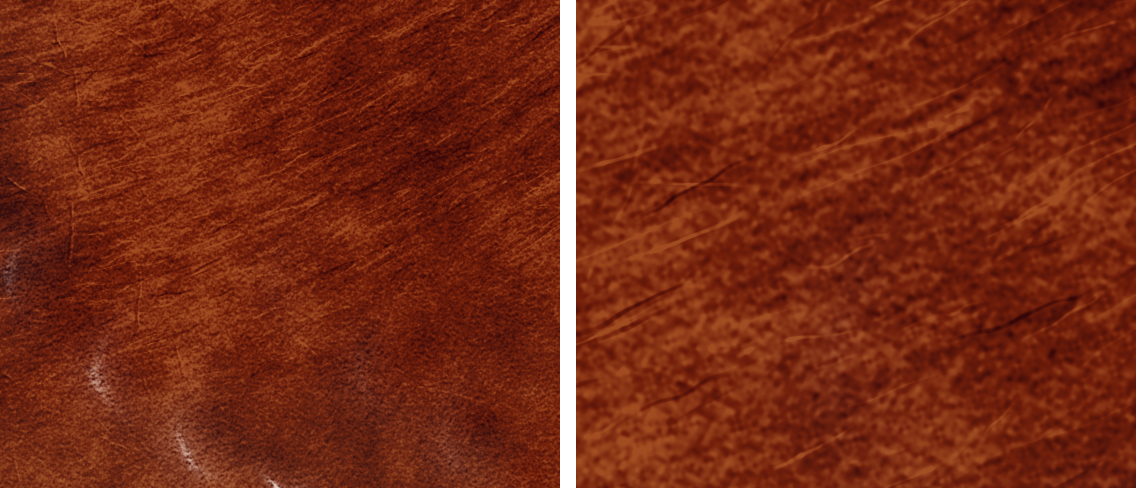
Left: the whole. Right: its middle third, enlarged.
Write a WebGL 2 fragment shader that draws this texture.

```glsl
#version 300 es
precision highp float;

uniform vec2 u_resolution;
out vec4 fragColor;

float hash(vec2 p) {
  vec3 q = fract(p.xyx * 0.1031);
  q += dot(q, q.yzx + 33.33);
  return fract((q.x + q.y) * q.z);
}

mat2 rotation(float a) {
  float c = cos(a), s = sin(a);
  return mat2(c, s, -s, c);
}

float noise(vec2 p) {
  vec2 i = floor(p), f = fract(p);
  f = f * f * (3.0 - 2.0 * f);
  float low = mix(hash(i), hash(i + vec2(1, 0)), f.x);
  float high = mix(hash(i + vec2(0, 1)), hash(i + vec2(1, 1)), f.x);
  return mix(low, high, f.y);
}

float fbm(vec2 p) {
  float sum = 0.0, amp = 0.5;
  for (int i = 0; i < 5; i++) {
    sum += amp * noise(p);
    p = rotation(0.6) * p * 2.03 + 17.3;
    amp *= 0.5;
  }
  return sum / 0.97;
}

// Thin lines along the middle level of a noise field
float ridge(vec2 p, float sharpness) {
  return pow(1.0 - abs(2.0 * noise(p) - 1.0), sharpness);
}

// Scattered, slightly bent strokes with tapered ends, one per cell
float scratches(vec2 p, float cells, float density, float angle, float spread, float width, float seed) {
  vec2 g = p * cells, base = floor(g);
  float pixel = 1.0 / u_resolution.y, best = 0.0;
  for (int j = -1; j <= 1; j++) {
    for (int i = -1; i <= 1; i++) {
      vec2 id = base + vec2(i, j);
      vec2 key = id + seed;
      vec2 centre = id + vec2(hash(key + 3.1), hash(key + 8.7));
      float turn = angle + spread * (hash(key + 13.9) - 0.5);
      vec2 d = rotation(-turn) * (g - centre);
      float halfLength = mix(0.25, 0.85, hash(key + 21.3));
      d.y += 0.3 * (hash(key + 5.5) - 0.5) * d.x * d.x + 0.07 * (noise(g * 5.0 + seed) - 0.5);
      float taper = 1.0 - smoothstep(0.2, 1.0, abs(d.x) / halfLength);
      float line = 1.0 - smoothstep(width * 0.3, width + pixel, abs(d.y) / cells);
      float strength = step(hash(key + 31.7), density) * mix(0.4, 1.0, hash(key + 41.1));
      best = max(best, line * taper * strength);
    }
  }
  return best;
}

// Soft shine on a fold: x is the broad sheen, y the bright crest, z the shaded side
vec3 gleam(vec2 p, vec2 centre, float angle, float size) {
  vec2 d = rotation(-angle) * (p - centre) / size;
  d.y += 0.35 * d.x * d.x + 0.3 * (fbm(p * 22.0) - 0.5);
  vec2 wide = d * vec2(0.7, 1.2), thin = d * vec2(1.5, 7.0);
  vec2 side = (d - vec2(0.0, -1.1)) * vec2(0.8, 1.2);
  return exp(-vec3(dot(wide, wide), dot(thin, thin), dot(side, side)));
}

vec3 leather(float tone) {
  vec3 dark = vec3(0.300, 0.060, 0.032);
  vec3 middle = vec3(0.448, 0.118, 0.038);
  vec3 light = vec3(0.590, 0.255, 0.105);
  vec3 colour = mix(dark, middle, clamp(tone * 2.0, -0.6, 1.0));
  return mix(colour, light, clamp(tone * 2.0 - 1.0, 0.0, 1.3));
}

void main() {
  vec2 p = gl_FragCoord.xy / u_resolution.y;

  // Fibre direction steepens toward the right
  float along = atan(0.18 + 0.42 * p.x);
  vec2 fibre = vec2(p.x, p.y - 0.18 * p.x - 0.21 * p.x * p.x);
  fibre.y += 0.035 * (fbm(p * 5.0) - 0.5);

  // Broad patches and pore grain
  float patches = fbm(p * 2.6 + 4.0) - 0.5;
  float mottling = fbm(p * 16.0 + 9.0) - 0.5;
  vec2 pore = rotation(0.5) * p;
  float grain = noise(pore * 290.0) - 0.5 + 0.6 * (noise(pore * 140.0 + 31.0) - 0.5);
  float relief = noise(pore * 190.0) - noise(pore * 190.0 + vec2(0.5, -0.65));

  // Brushed streaks fade out toward the lower right
  float worn = smoothstep(0.1, 0.55, p.y + 0.25 * (0.6 - p.x) + 0.5 * patches);
  float brushed = noise(fibre * vec2(11.0, 80.0)) + noise(fibre * vec2(24.0, 190.0) + 40.0) - 1.0;
  float paleHair = ridge(fibre * vec2(9.0, 60.0) + 11.0, 9.0) * smoothstep(0.4, 0.8, noise(fibre * vec2(10.0, 30.0) + 3.0));
  float darkHair = ridge(fibre * vec2(8.0, 54.0) + 57.0, 9.0) * smoothstep(0.4, 0.8, noise(fibre * vec2(9.0, 26.0) + 70.0));

  float tone = 0.51 + 1.15 * patches + 0.62 * mottling + 0.50 * grain + 0.42 * relief;
  tone += worn * (0.33 * brushed + 0.60 * paleHair - 0.50 * darkHair);
  tone -= 0.25 * (1.0 - smoothstep(0.0, 0.14, p.x)) * smoothstep(0.3, 0.6, p.y);

  // Strokes along the fibre, then creases crossing it on the left
  float broken = smoothstep(0.15, 0.6, noise(p * 90.0));
  float pale = scratches(p, 9.0, 0.6, along, 0.5, 0.0015, 5.0);
  pale = max(pale, scratches(p, 15.0, 0.6, along, 0.8, 0.0012, 25.0));
  float dark = scratches(p, 11.0, 0.55, along + 0.15, 0.7, 0.0015, 60.0);
  float stray = scratches(p, 6.0, 0.35, 2.1, 2.2, 0.0014, 90.0);
  float left = 1.0 - smoothstep(0.2, 0.6, p.x);
  float crease = scratches(p, 8.5, 0.75, 2.2, 1.5, 0.0018, 130.0) * left;
  float creaseShade = scratches(p + vec2(0.004, 0.002), 8.5, 0.75, 2.2, 1.5, 0.0026, 130.0) * left;
  tone += broken * (0.65 * pale * mix(0.3, 1.0, worn) + 0.55 * stray + 0.75 * crease);
  tone -= 0.55 * dark * mix(0.3, 1.0, worn) + 0.4 * creaseShade;

  // Folds catching the light, stepping down to the lower edge in two runs
  vec3 shine = vec3(0.0);
  for (int i = 0; i < 6; i++) {
    float f = float(i), stage = mod(f, 3.0);
    vec2 centre = vec2(0.02 + 0.18 * f, 0.44 * pow(1.0 - stage / 3.0, 1.7));
    float strength = (0.4 + 0.3 * stage) * (i < 3 ? 1.0 : 0.5);
    vec3 fold = gleam(p, centre, 1.45 + 0.33 * stage, 0.078);
    shine += fold * strength * vec3(1.0, i < 3 ? 1.0 : 0.25, 1.0);
  }
  shine += gleam(p, vec2(0.575, -0.002), 2.9, 0.045) * vec3(0.6, 1.6, 0.5);
  tone -= 0.32 * shine.z;

  vec3 colour = leather(tone);

  // Greyish bloom low down and on the left, then the sheen itself
  float low = max(smoothstep(0.5, 0.0, p.y), 0.7 * smoothstep(0.3, 0.0, p.x));
  float bloom = low * smoothstep(0.3, 0.65, fbm(p * 3.5 + 22.0));
  colour += bloom * vec3(0.008, 0.042, 0.036);
  float speckle = clamp(0.75 + 0.8 * grain + 0.9 * relief, 0.0, 1.5);
  colour = mix(colour, vec3(0.64, 0.42, 0.34), clamp(0.40 * shine.x * speckle, 0.0, 0.75));
  colour = mix(colour, vec3(0.90, 0.81, 0.78), clamp(0.58 * shine.y * speckle, 0.0, 0.9));

  fragColor = vec4(clamp(colour, 0.0, 1.0), 1.0);
}
```
